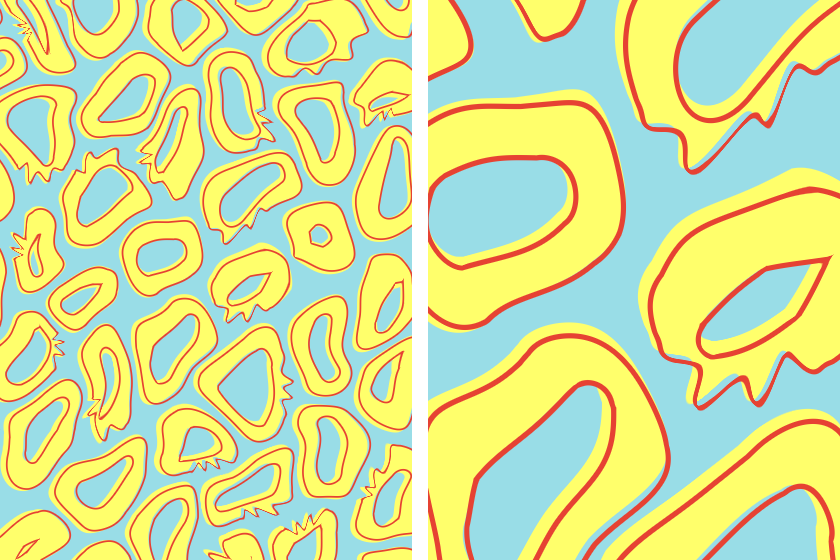
Left: the whole. Right: its middle third, enlarged.
This pattern is drawn by a WebGL 1 fragment shader. Its source:

```glsl
precision highp float;
uniform vec2 u_resolution;

vec4 hash4(vec2 cell) {
  vec4 q = fract(cell.xyxy * vec4(0.1031, 0.1030, 0.0973, 0.1099));
  q += dot(q, q.wzxy + 33.33);
  return fract((q.xxyz + q.yzzw) * q.zywx);
}

// Gentle bending of the plane, so that outlines look hand drawn
vec2 wobble(vec2 p) {
  p += 0.07 * sin(p.yx * vec2(3.7, 3.1) + 2.0 * sin(p * 1.3) + vec2(0.4, 2.1));
  return p + 0.025 * sin(p.yx * vec2(8.3, 7.1) + 1.5 * sin(p * 2.9));
}

// Distances to the nearest ring: x = outer edge, y = hole (negative inside)
vec2 ringField(vec2 p) {
  const float softness = 0.065;
  p = wobble(p);
  vec2 cellSize = vec2(0.85, 1.2);
  vec2 base = floor(p / cellSize);
  float nearest = 9.0;
  float others = 0.0;
  vec2 local = vec2(0.0);
  vec4 traits = vec4(0.0);

  // Each cell holds a tapered spine; rounded borders form between spines
  for (int j = -2; j <= 2; j++) {
    for (int i = -2; i <= 2; i++) {
      vec2 cell = base + vec2(float(i), float(j));
      vec4 rnd = hash4(cell);
      vec2 center = cell + vec2(0.5, 0.25 + 0.5 * mod(cell.x, 2.0));
      vec2 offset = p - (center + 0.35 * (rnd.xy - 0.5)) * cellSize;
      float angle = 1.15 + 1.6 * (rnd.z - 0.5);
      vec2 spine = vec2(cos(angle), sin(angle)) * mix(0.22, 0.38, rnd.w);
      float along = clamp(dot(offset, spine) / dot(spine, spine), -1.0, 1.0);
      float taper = 0.24 * (fract(rnd.x * 13.0) - 0.5);
      float d = length(offset - spine * along) - taper * along
              - 0.08 * fract(rnd.y * 17.0);
      others += exp(-0.5 * max(d, nearest) / softness);
      if (d < nearest) {
        nearest = d;
        local = offset;
        traits = rnd;
      }
    }
  }
  float outer = 0.5 * nearest + softness * log(others) + 0.042;
  float hole = 0.5 * (nearest - 0.23) + 0.5 * (outer + 0.33);
  hole = max(hole, outer + 0.17);

  // Scalloped fingers along one side of some rings
  float turn = atan(local.y, local.x) - 6.2832 * fract(traits.z * 11.0);
  turn = mod(turn + 3.1416, 6.2832) - 3.1416;
  float side = 1.0 - smoothstep(0.5, 0.95, abs(turn));
  side *= step(0.45, fract(traits.w * 19.0)) * smoothstep(-0.25, 0.0, outer);
  outer += 0.15 * side * (0.5 + 0.5 * cos(turn * 12.0));
  return vec2(outer, hole);
}

void main() {
  float pixel = 6.8 / u_resolution.y;
  vec2 p = gl_FragCoord.xy * pixel;

  // The ink is printed slightly out of register with the fill
  vec2 shift = vec2(0.035 + 0.02 * sin(p.y * 1.3), -0.012 + 0.025 * sin(p.x * 1.7));
  vec2 q = p - shift;
  vec2 fill = ringField(p);
  vec2 ink = ringField(q);
  vec2 dx = ringField(q + vec2(0.02, 0.0)) - ink;
  vec2 dy = ringField(q + vec2(0.0, 0.02)) - ink;
  vec2 slope = clamp(sqrt(dx * dx + dy * dy) / 0.02, 0.35, 1.6);

  // Yellow bands on blue
  vec2 edge = clamp(0.5 - fill / (slope * pixel), 0.0, 1.0);
  vec3 blue = vec3(0.60, 0.865, 0.905);
  vec3 yellow = vec3(1.0, 1.0, 0.42);
  vec3 color = mix(blue, yellow, edge.x * (1.0 - edge.y));

  // Thin red contours around the band and the hole
  vec2 gap = abs(ink + vec2(0.018, -0.02)) / slope;
  float line = clamp(0.5 + (0.0105 - min(gap.x, gap.y)) / pixel, 0.0, 1.0);
  color = mix(color, vec3(0.90, 0.26, 0.20), line);

  gl_FragColor = vec4(color, 1.0);
}
```
